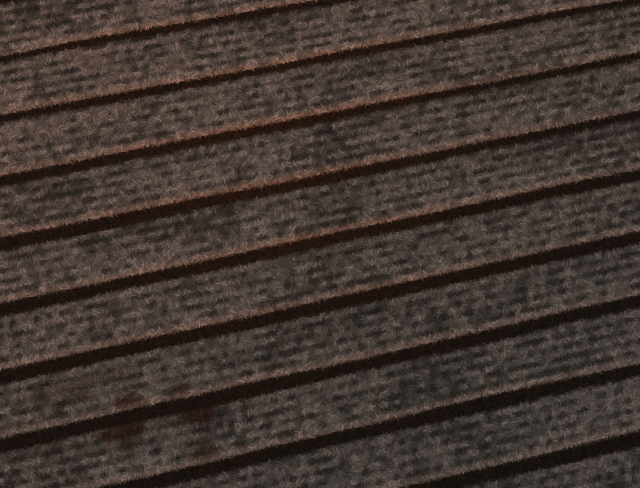
Write a Shadertoy shader that draws this texture.

```glsl
// Aerial view of a grassy field at dusk, cut by slanting dark furrows with sunlit crests.

const float FIELD_WIDTH = 1.313;              // in canvas heights
// Furrow n lies at depth a + b*n + c*n*n below the top edge: (a, b, c) at each side
const vec3 LEFT_ROWS = vec3(0.120, 0.1216, 0.0018);
const vec3 RIGHT_ROWS = vec3(-0.109, 0.1067, 0.0024);
const float SUBROWS = 6.0;                    // planted rows between furrows
const vec2 FURROW_HALF = vec2(0.062, 0.100);  // half width at top and bottom, in rows
const float CREST_WIDTH = 0.085;              // in rows
const float BLADE_CELLS = 112.0;              // grass cells per canvas height
const int BLADE_LAYERS = 3;
const float BLADE_WIDTH = 0.17;               // half width, in cells
const vec2 SCRUB_CENTER = vec2(0.29, 0.13);
const vec2 SCRUB_SIZE = vec2(0.29, 0.16);

const vec3 FURROW = vec3(0.105, 0.075, 0.058);
const vec3 FURROW_GLOW = vec3(0.155, 0.088, 0.055);
const vec3 HOLLOW = vec3(0.165, 0.145, 0.130);
const vec3 LEAF = vec3(0.375, 0.325, 0.300);
const vec3 CREST = vec3(0.460, 0.370, 0.330);
const vec3 CREST_SUNLIT = vec3(0.540, 0.365, 0.285);
const vec3 SCRUB = vec3(0.150, 0.085, 0.065);
const vec3 WARM_LIGHT = vec3(1.10, 1.03, 1.00);
const vec3 COOL_LIGHT = vec3(0.87, 0.90, 0.91);

float hash(vec2 p) {
    vec3 q = fract(p.xyx * 0.1031);
    q += dot(q, q.yzx + 33.33);
    return fract((q.x + q.y) * q.z);
}

float noise(vec2 p) {
    vec2 i = floor(p), f = fract(p);
    f = f * f * (3.0 - 2.0 * f);
    return mix(mix(hash(i), hash(i + vec2(1, 0)), f.x),
               mix(hash(i + vec2(0, 1)), hash(i + vec2(1, 1)), f.x), f.y);
}

// Continuous furrow number, whole on each furrow's centre line
float rowCoordinate(vec2 p) {
    vec3 k = mix(LEFT_ROWS, RIGHT_ROWS, p.x / FIELD_WIDTH);
    float disc = k.y * k.y + 4.0 * k.z * (1.0 - p.y - k.x);
    return (sqrt(max(disc, 0.0)) - k.y) / (2.0 * k.z);
}

vec3 fieldColor(vec2 p) {
    float row = rowCoordinate(p);
    float id = floor(row + 0.5);
    float s = row - id + 0.03 * (noise(vec2(p.x * 7.0, id * 5.3)) - 0.5);

    // Leafy subrows broken by dark hollows
    float ridge = 0.5 + 0.5 * cos(6.2832 * SUBROWS * row);
    float beads = noise(vec2(p.x * 80.0, row * SUBROWS * 2.0));
    float patches = noise(vec2(p.x * 9.0, row * 1.6));
    float clump = 0.58 * beads + 0.30 * ridge + 0.24 * patches;
    vec3 color = mix(HOLLOW, LEAF, smoothstep(0.15, 0.88, clump));
    color *= 1.0 + 0.16 * (0.5 - fract(-row));

    // Dark scrub worn into one corner
    float scrub = 1.0 - smoothstep(0.4, 1.0, length((p - SCRUB_CENTER) / SCRUB_SIZE));
    scrub *= smoothstep(0.48, 0.72, noise(vec2(p.x * 19.0, row * 3.4)) * 0.75 + beads * 0.25);
    color = mix(color, SCRUB, 0.85 * scrub);

    // Sunlit crest above each furrow
    float halfWidth = mix(FURROW_HALF.x, FURROW_HALF.y, smoothstep(0.1, 0.6, 1.0 - p.y));
    halfWidth *= 0.85 + 0.3 * noise(vec2(p.x * 4.0, id * 7.7));
    float aboveEdge = max(-s - halfWidth, 0.0);
    float crest = step(s, 0.0) * exp(-pow(aboveEdge / CREST_WIDTH, 2.0));
    float sun = exp(-dot(p - vec2(0.6, 0.65), (p - vec2(0.6, 0.65)) * vec2(4.0, 7.0)));
    sun *= 0.55 + 0.6 * noise(vec2(p.x * 6.0, id * 3.1));
    color = mix(color, mix(CREST, CREST_SUNLIT, sun), crest * (0.6 + 0.3 * beads));

    // Furrow in shadow
    float furrow = 1.0 - smoothstep(halfWidth - 0.025, halfWidth + 0.025, abs(s));
    color = mix(color, mix(FURROW, FURROW_GLOW, sun * 0.7), furrow);

    float cool = smoothstep(0.0, 1.0, 0.5 * p.x / FIELD_WIDTH + 0.6 * (1.0 - p.y));
    return color * mix(WARM_LIGHT, COOL_LIGHT, cool);
}

// Paint overlapping tapered blades, each tinted by the ground at its middle
vec3 paintGrass(vec2 p, vec3 color, float pixel) {
    for (int layer = 0; layer < BLADE_LAYERS; layer++) {
        vec2 offset = vec2(0.37, 0.61) * float(layer) + 4.0;
        vec2 g = p * BLADE_CELLS + offset;
        for (int j = 1; j >= -1; j--)
        for (int i = -1; i <= 1; i++) {
            vec2 cell = floor(g) + vec2(i, j);
            vec2 seed = cell + 41.0 * float(layer);
            vec2 center = cell + vec2(hash(seed), hash(seed + 17.3));
            float angle = 6.2832 * hash(seed + 31.7);
            float halfLength = mix(0.55, 1.0, hash(seed + 53.1));
            vec2 axis = vec2(cos(angle), sin(angle));
            vec2 d = g - center;
            float along = dot(d, axis) / halfLength;
            if (abs(along) > 1.0) continue;
            float bend = 0.15 * (along * along - 0.3);
            float across = abs(dot(d, vec2(-axis.y, axis.x)) + bend);
            float width = BLADE_WIDTH * (1.0 - along * along);
            float aa = 0.6 * pixel * BLADE_CELLS;
            float cover = 1.0 - smoothstep(width - aa, width + aa, across);
            if (cover <= 0.0) continue;
            float shade = mix(0.72, 1.34, hash(seed + 71.9));
            vec3 blade = fieldColor((center - offset) / BLADE_CELLS) * shade;
            color = mix(color, blade, 0.8 * cover);
        }
    }
    return color;
}

void mainImage(out vec4 fragColor, in vec2 fragCoord) {
    vec2 p = fragCoord / iResolution.y;
    vec3 color = paintGrass(p, 0.88 * fieldColor(p), 1.0 / iResolution.y);
    fragColor = vec4(color, 1.0);
}
```
